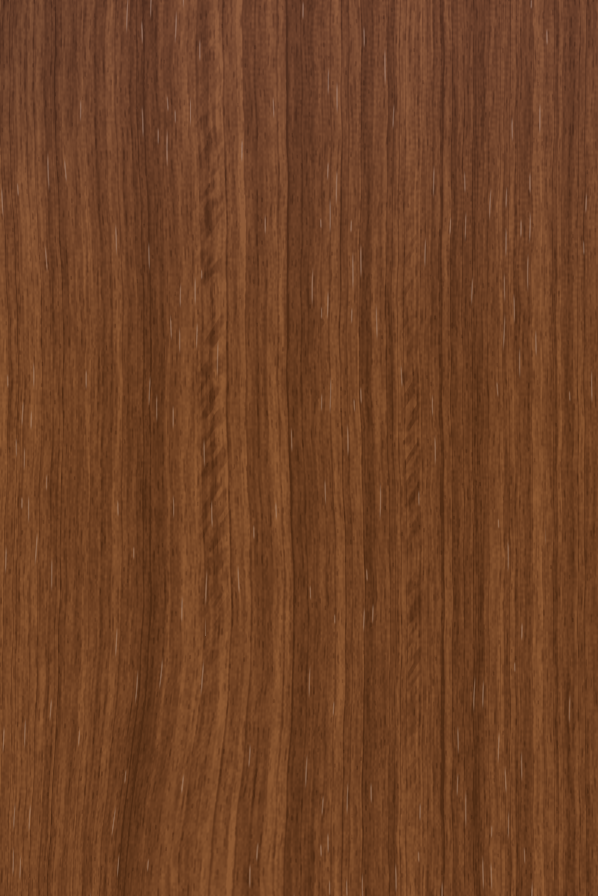
Give the GLSL for this texture, as a Shadertoy shader.

```glsl
// Straight-grained brown wood veneer: irregular vertical bands bent by layered
// sines, with fine fibres, dark pores, pale flecks and two rippled figure zones.
// Bands come from 1D cells with jittered edges, dashes from jittered 2D cells.

#define BROAD_BANDS 32.0
#define FINE_BANDS 84.0
#define BROAD_CONTRAST 0.25
#define FINE_CONTRAST 0.36
#define SEAM_DEPTH 0.36
#define FIBRE_CONTRAST 0.62
#define PORE_DEPTH 0.24
#define FLECK_OPACITY 0.45
#define RIPPLE_DEPTH 0.36
#define DARK_WOOD vec3(0.315, 0.172, 0.078)
#define MID_WOOD vec3(0.430, 0.250, 0.131)
#define LIGHT_WOOD vec3(0.555, 0.348, 0.195)

float hash(vec2 p) {
    return fract(sin(dot(p, vec2(127.1, 311.7))) * 43758.5);
}

float valueNoise(vec2 p) {
    vec2 i = floor(p), f = p - i;
    f = f * f * (3.0 - 2.0 * f);
    float low = mix(hash(i), hash(i + vec2(1, 0)), f.x);
    float high = mix(hash(i + vec2(0, 1)), hash(i + vec2(1, 1)), f.x);
    return mix(low, high, f.y);
}

// Sideways drift of the grain, with a kick to the left at the lower edge
float grainBend(vec2 p) {
    float strength = mix(0.006, 0.0015, smoothstep(0.4, 0.8, p.x));
    float slow = sin(6.0 * p.y + 3.0 * p.x - 1.6) + 0.5 * sin(13.0 * p.y - 5.0 * p.x);
    float wobble = sin(43.0 * p.y + 50.0 * p.x) + sin(71.0 * p.y - 37.0 * p.x);
    float offset = (p.x - 0.25) / 0.17;
    float kick = 0.035 * exp(-22.0 * p.y * p.y - offset * offset);
    return strength * slow + 0.0006 * wobble - kick;
}

float bandEdge(float i, float seed) {
    return i + 0.7 * hash(vec2(i, seed));
}

// x: tone of the band, y: darkness of the seam at its border
vec2 bands(float s, float seed, float pixel) {
    float i = floor(s);
    if (s < bandEdge(i, seed)) i -= 1.0;
    float left = bandEdge(i, seed), right = bandEdge(i + 1.0, seed);
    float soft = max(0.12, pixel);
    float tone = mix(hash(vec2(i, seed + 5.0)), hash(vec2(i + 1.0, seed + 5.0)),
                     smoothstep(right - soft, right, s));
    float nearest = i + step(0.5 * (left + right), s);
    float border = min(s - left, right - s);
    float seam = 1.0 - smoothstep(0.0, max(0.14, 1.2 * pixel), border);
    return vec2(tone, seam * hash(vec2(nearest, seed + 9.0)));
}

// Short upright dashes, at most one per cell; density is the share of cells used
float dashes(vec2 p, vec2 grid, float halfWidth, float density, float seed, float pixel) {
    vec2 s = p * grid;
    float column = floor(s.x);
    s.y += 7.0 * hash(vec2(column, seed));
    vec2 cell = vec2(column, floor(s.y));
    vec2 f = s - cell - 0.5;
    float pick = hash(cell + seed);
    float size = hash(cell + seed + 17.3);
    f.x -= 0.4 * (hash(cell + seed + 41.7) - 0.5) + 0.2 * f.y * (size - 0.5);
    float blur = pixel * grid.x;
    float core = halfWidth * grid.x;
    float across = 1.0 - smoothstep(core, core + blur, abs(f.x));
    float reach = mix(0.12, 0.48, size);
    float along = 1.0 - smoothstep(0.4 * reach, reach, abs(f.y));
    return across * along * step(pick, density);
}

// Slanted dark figure confined to a soft vertical zone
float ripple(vec2 p, float x, float centre, float halfWidth, float middle) {
    vec2 q = vec2(0.668 * p.x, p.y);
    vec2 slanted = vec2(120.0 * (1.6 * q.x - q.y), 30.0 * (q.x + 1.6 * q.y));
    float zone = 1.0 - smoothstep(0.3 * halfWidth, halfWidth, abs(x - centre));
    float presence = 1.0 - 0.8 * smoothstep(0.1, 0.45, abs(p.y - middle));
    return zone * presence * smoothstep(0.3, 0.8, valueNoise(slanted));
}

void mainImage(out vec4 fragColor, in vec2 fragCoord) {
    vec2 p = fragCoord / iResolution.xy;
    float pixel = 1.0 / iResolution.x;
    float x = p.x - grainBend(p);

    // Bands are wider near the middle and tighter toward the sides
    float g = x + 0.06 * sin(6.2832 * (x + 0.1));
    vec2 broad = bands(g * BROAD_BANDS, 3.0, pixel * BROAD_BANDS);
    vec2 fine = bands(g * FINE_BANDS, 21.0, pixel * FINE_BANDS);

    // Fibres and fine surface grain
    float fibre = 0.5 * valueNoise(vec2(x * 175.0, p.y * 9.0))
                + 0.5 * valueNoise(vec2(x * 330.0 + 9.0, p.y * 45.0));
    float speckle = valueNoise(vec2(x * 340.0, p.y * 300.0)) - 0.5;
    float pores = dashes(vec2(x, p.y), vec2(135.0, 42.0), 0.0005, 0.5, 57.0, pixel);
    float figure = ripple(p, x, 0.355, 0.035, 0.6) + ripple(p, x, 0.69, 0.02, 0.45);

    float tone = 0.575 + BROAD_CONTRAST * (broad.x - 0.5) + FINE_CONTRAST * (fine.x - 0.5)
               - SEAM_DEPTH * (0.6 * broad.y + fine.y) + FIBRE_CONTRAST * (fibre - 0.5)
               + 0.24 * speckle - PORE_DEPTH * pores - RIPPLE_DEPTH * figure;
    tone = clamp(tone, 0.0, 1.0);
    vec3 color = mix(DARK_WOOD, MID_WOOD, min(2.0 * tone, 1.0));
    color = mix(color, LIGHT_WOOD, max(2.0 * tone - 1.0, 0.0));

    // Pale flecks gather in a few upright clusters
    float cluster = 0.05 + 0.15 * smoothstep(-0.2, 1.0, sin(22.0 * x + 1.6));
    float flecks = dashes(vec2(x, p.y), vec2(75.0, 20.0), 0.0004, cluster, 83.0, pixel);
    color = mix(color, vec3(0.68, 0.55, 0.46), FLECK_OPACITY * flecks);

    // Cool sheen near the top, slight falloff at the upper left corner
    color += vec3(0.004, 0.012, 0.045) * smoothstep(0.5, 1.0, p.y);
    color *= 1.0 - 0.1 * (1.0 - smoothstep(0.0, 0.3, length(p - vec2(0.0, 1.0))));
    fragColor = vec4(color, 1.0);
}
```
